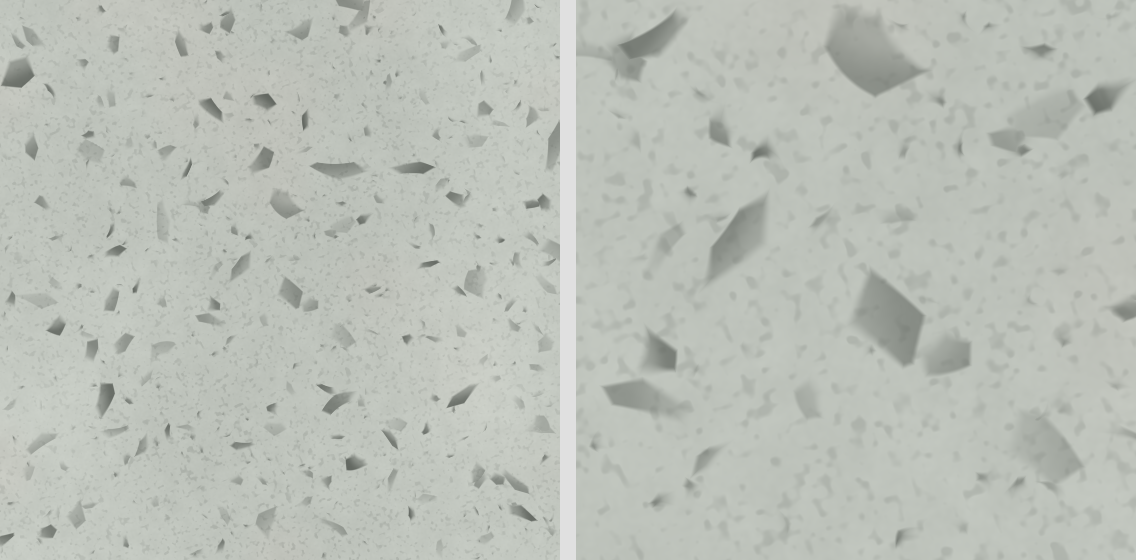
Left, the full canvas; right, a detail of the centre.
This texture is drawn by a WebGL 1 fragment shader. Its source:

```glsl
precision highp float;
// Pale grey-green engineered stone with scattered angular grey chips.
// Three jittered grids hold bent, stretched polygons shaded from dark to faint;
// rotated layers of value noise add the cloudy ground and its fine faint grain.

uniform vec2 u_resolution;

const vec3 GROUND = vec3(0.762, 0.782, 0.752);
const vec3 CHIP_DARK = vec3(0.330, 0.350, 0.325);
const vec3 WARM_TINT = vec3(0.008, -0.003, -0.003);

// Per layer: cells across, share of filled cells, smallest and largest radius
const vec4 LARGE_CHIPS = vec4(9.0, 0.64, 0.018, 0.036);
const vec4 MEDIUM_CHIPS = vec4(16.0, 0.46, 0.009, 0.017);
const vec4 SMALL_SPECKS = vec4(44.0, 0.13, 0.0030, 0.0060);

const float EDGE_SOFTNESS = 0.0021;
const float MAX_STRETCH = 1.75;
const float MAX_BEND = 0.6;
const float GRAIN_SCALE = 165.0;
const float GRAIN_DEPTH = 0.12;
const float CLOUD_DEPTH = 0.075;
const float TOP_SHADE = 0.022;
const float TAU = 6.2831853;

float hash(vec2 cell, float seed) {
  vec3 p = fract(vec3(cell.xyx + seed * 7.31) * vec3(0.1031, 0.1030, 0.0973));
  p += dot(p, p.yzx + 33.33 + seed);
  return fract((p.x + p.y) * p.z);
}

float valueNoise(vec2 p, float seed) {
  vec2 i = floor(p);
  vec2 f = fract(p);
  f = f * f * (3.0 - 2.0 * f);
  float low = mix(hash(i, seed), hash(i + vec2(1.0, 0.0), seed), f.x);
  float high = mix(hash(i + vec2(0.0, 1.0), seed), hash(i + 1.0, seed), f.x);
  return mix(low, high, f.y);
}

vec2 rotate(vec2 p, float angle) {
  float c = cos(angle);
  float s = sin(angle);
  return vec2(c * p.x + s * p.y, c * p.y - s * p.x);
}

// Two rotated octaves, so that the lattice does not show
float grainNoise(vec2 p, float seed) {
  float coarse = valueNoise(rotate(p, 0.6), seed);
  float fine = valueNoise(rotate(p * 1.37, 1.9) + 9.0, seed + 1.0);
  return 0.5 * (coarse + fine);
}

// Irregular five-sided polygon as an intersection of half planes
float polygonDistance(vec2 p, float radius, vec2 cell, float seed) {
  float d = -radius;
  for (int k = 0; k < 5; k++) {
    float side = float(k);
    float angle = (side + 0.5 * hash(cell, seed + side)) * TAU / 5.0;
    float reach = radius * mix(0.35, 1.0, hash(cell, seed + side + 5.0));
    d = max(d, dot(p, vec2(cos(angle), sin(angle))) - reach);
  }
  return d;
}

// Darkness of one chip at offset p from its centre
float chipShade(vec2 p, vec2 cell, vec4 layer, float seed) {
  float sizePick = hash(cell, seed + 1.0);
  float radius = mix(layer.z, layer.w, sizePick * sizePick);
  float stretch = mix(1.0, MAX_STRETCH, hash(cell, seed + 2.0));
  float bend = MAX_BEND * (2.0 * hash(cell, seed + 3.0) - 1.0);

  vec2 q = rotate(p, TAU * hash(cell, seed + 4.0));
  q *= vec2(1.0 / stretch, stretch);
  q.y += bend * q.x * q.x / radius;
  float d = polygonDistance(q, radius, cell, seed + 10.0);

  // One side of each chip sinks into the resin: paler and softer
  vec2 fadeDirection = rotate(vec2(1.0, 0.0), TAU * hash(cell, seed + 5.0));
  float sunk = smoothstep(-0.5, 0.8, dot(q, fadeDirection) / radius);
  float softness = EDGE_SOFTNESS * mix(0.8, 2.2, sunk);
  float cover = 1.0 - smoothstep(-softness, softness, d);
  float tonePick = hash(cell, seed + 6.0);
  float tone = mix(0.20, 0.86, pow(tonePick, 1.2));
  return cover * tone * mix(1.0, 0.52, sunk);
}

float chipLayer(vec2 uv, vec4 layer, float seed) {
  vec2 home = floor(uv * layer.x);
  float shade = 0.0;
  for (int y = -1; y <= 1; y++) {
    for (int x = -1; x <= 1; x++) {
      vec2 cell = home + vec2(float(x), float(y));
      if (hash(cell, seed) > layer.y) continue;
      vec2 jitter = vec2(hash(cell, seed + 7.0), hash(cell, seed + 8.0));
      vec2 centre = (cell + 0.1 + 0.8 * jitter) / layer.x;
      shade = max(shade, chipShade(uv - centre, cell, layer, seed));
    }
  }
  return shade;
}

void main() {
  vec2 uv = gl_FragCoord.xy / min(u_resolution.x, u_resolution.y);

  // Cloudy ground, a little darker to the top, with a faint warm drift
  float cloud = grainNoise(uv * 4.0, 2.0) - 0.5;
  float warmth = smoothstep(0.5, 0.95, valueNoise(uv * 6.0, 4.0));
  vec3 color = GROUND - CLOUD_DEPTH * cloud - TOP_SHADE * (uv.y - 0.5);
  color += WARM_TINT * warmth;

  // Fine grain: soft mottling and small faint flecks
  float mottle = grainNoise(uv * GRAIN_SCALE * 0.25, 5.0) - 0.5;
  float fine = grainNoise(uv * GRAIN_SCALE * 1.3, 8.0) - 0.5;
  float fleck = smoothstep(0.56, 0.86, grainNoise(uv * GRAIN_SCALE, 11.0));
  color -= 0.030 * mottle + 0.020 * fine;
  color = mix(color, CHIP_DARK, GRAIN_DEPTH * fleck * (1.0 + cloud));

  // Chips from coarse to fine
  float shade = chipLayer(uv, LARGE_CHIPS, 20.0);
  shade = max(shade, chipLayer(uv, MEDIUM_CHIPS, 50.0));
  shade = max(shade, 0.75 * chipLayer(uv, SMALL_SPECKS, 80.0));
  gl_FragColor = vec4(mix(color, CHIP_DARK, shade), 1.0);
}
```
